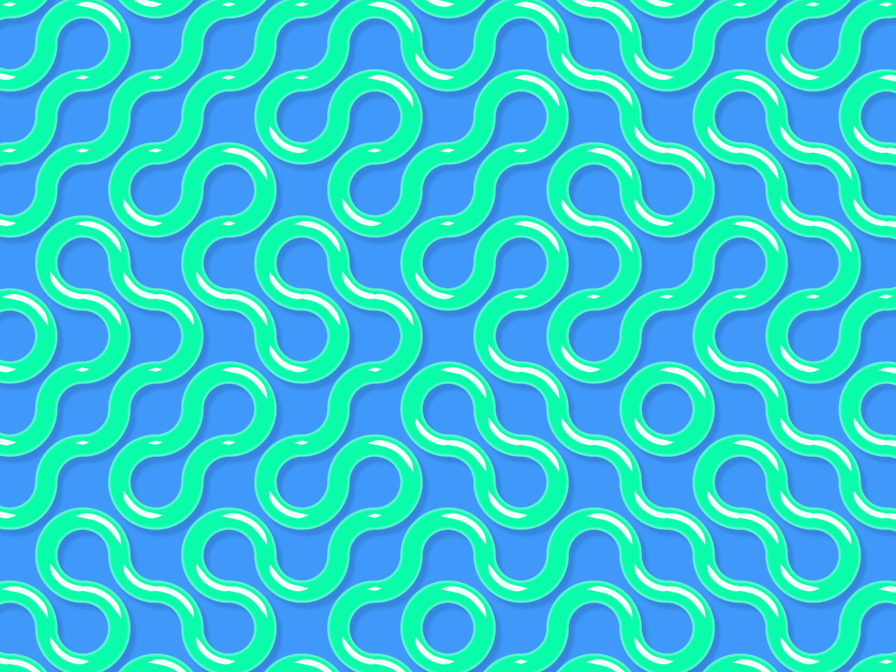
A WebGL 1 fragment shader for this pattern:

```glsl
precision highp float;

// Glossy green tubes winding over blue: a Truchet tiling in which every square
// tile holds two quarter arcs and is mirrored at random. The arc distance gives
// the tube, its pale rim, an offset drop shadow and a tapered white highlight.

uniform vec2 u_resolution;

float hash(vec2 cell) {
    return fract(sin(dot(cell, vec2(127.1, 311.7))) * 43758.55);
}

// x: signed distance from the tube's centre line, yz: unit normal across it
vec3 truchet(vec2 p) {
    vec2 f = fract(p);
    float mirror = hash(floor(p)) < 0.5 ? -1.0 : 1.0;
    if (mirror < 0.0) f.x = 1.0 - f.x;
    vec2 fromCorner = f.x + f.y < 1.0 ? f : f - 1.0;
    float radius = length(fromCorner);
    vec2 normal = fromCorner / max(radius, 1e-4);
    return vec3(radius - 0.5, normal.x * mirror, normal.y);
}

// Antialiased coverage, 1 where the distance is negative
float cover(float dist, float pixel) {
    return clamp(0.5 - dist / pixel, 0.0, 1.0);
}

void main() {
    // 9.2 tiles down, with a tile corner at the canvas centre
    float tiles = 9.2;
    vec2 p = (gl_FragCoord.xy - 0.5 * u_resolution) / u_resolution.y * tiles;
    float pixel = 1.3 * tiles / u_resolution.y;

    vec3 tube = truchet(p);
    float dist = abs(tube.x);

    // Background with a soft shadow falling to the lower right
    float shadowDist = abs(truchet(p + vec2(-0.07, 0.08)).x);
    float shadow = 1.0 - smoothstep(0.11, 0.20, shadowDist);
    vec3 color = mix(vec3(0.25, 0.60, 0.98), vec3(0.21, 0.52, 0.87), shadow);

    // Tube body with a pale rim along both sides
    float rim = smoothstep(0.105, 0.135, dist);
    vec3 body = mix(vec3(0.04, 0.99, 0.67), vec3(0.34, 0.97, 0.81), rim);
    color = mix(color, body, cover(dist - 0.153, pixel));

    // Highlight on the lit side, thinning as the tube turns from the light
    float facing = dot(tube.yz, vec2(0.53, 0.85));
    float litSide = tube.x * sign(facing);
    float halfWidth = 0.04 * smoothstep(0.68, 0.94, abs(facing));
    float gloss = cover(abs(litSide - 0.04) - halfWidth, pixel);
    gloss *= smoothstep(0.0, 0.012, halfWidth);
    color = mix(color, vec3(0.95, 1.0, 0.98), gloss);

    gl_FragColor = vec4(color, 1.0);
}
```
